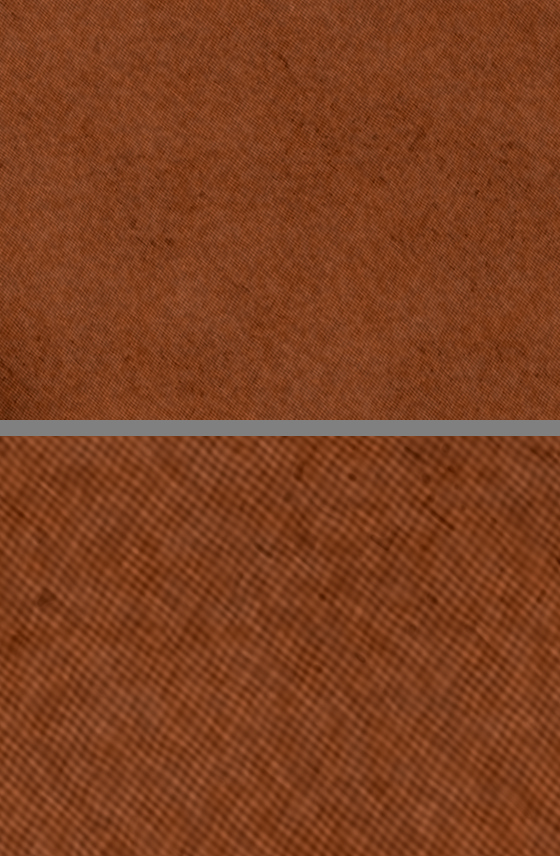
Top, the full canvas; bottom, a detail of the centre.
This texture is drawn by a Shadertoy shader. Its source:

```glsl
// Rust-brown woven cloth seen close to flat, with fine diagonal threads.
// Two slanted thread waves make rows of stitches; value noise adds uneven
// yarn, dark and light specks, faint stains and a shaded lower left corner.

#define RIB_COUNT 150.0      // falling ribs per canvas height
#define STITCH_COUNT 113.0   // steep cross threads per canvas height
#define RIB_ANGLE 0.72       // downward slope of the ribs, radians
#define CROSS_ANGLE 1.08     // upward slope of the cross threads, radians
#define WEAVE_DEPTH 0.062    // contrast of the weave
#define YARN_VARIATION 0.095 // unevenness of single stitches
#define STREAK_DEPTH 0.018   // unevenness of whole threads
#define STAIN_DEPTH 0.052    // strength of the broad stains
#define SPECK_DEPTH 0.090    // strength of dark specks
#define GREY_SHIFT vec3(-0.004, 0.019, 0.035)
#define CLOTH_COLOR vec3(0.494, 0.247, 0.118)
#define TONE_SLOPE vec3(1.0, 0.77, 0.69)

float hash(vec2 p) {
    vec3 q = fract(vec3(p.xyx) * 0.1031);
    q += dot(q, q.yzx + 33.33);
    return fract((q.x + q.y) * q.z);
}

// Smooth value noise, 0 to 1
float noise(vec2 p) {
    vec2 cell = floor(p);
    vec2 f = fract(p);
    f = f * f * (3.0 - 2.0 * f);
    float low = mix(hash(cell), hash(cell + vec2(1, 0)), f.x);
    float high = mix(hash(cell + vec2(0, 1)), hash(cell + vec2(1, 1)), f.x);
    return mix(low, high, f.y);
}

float layeredNoise(vec2 p) {
    float sum = 0.0;
    float weight = 0.5;
    for (int i = 0; i < 4; i++) {
        sum += weight * noise(p);
        p = p * 2.03 + 17.3;
        weight *= 0.5;
    }
    return sum / 0.9375;
}

// Thread coordinates: x counts cross threads, y counts ribs
vec2 threadSpace(vec2 p) {
    vec2 bend = vec2(noise(p * 2.2 + 4.0), noise(p * 2.2 + 29.0)) - 0.5;
    p += 0.022 * bend;
    vec2 acrossRibs = vec2(sin(RIB_ANGLE), cos(RIB_ANGLE));
    vec2 acrossStitches = vec2(sin(CROSS_ANGLE), -cos(CROSS_ANGLE));
    vec2 t = vec2(STITCH_COUNT * dot(p, acrossStitches),
                  RIB_COUNT * dot(p, acrossRibs));
    // Small wobble of the yarn
    t += 0.4 * (vec2(noise(t * 0.4 + 271.0), noise(t * 0.4 + 313.0)) - 0.5);
    return t + 200.0;
}

vec3 clothColor(vec2 p) {
    vec2 t = threadSpace(p);

    // Weave: ribs crossed by stitches, of uneven relief
    vec2 wave = cos(6.2832 * t);
    float relief = WEAVE_DEPTH * (0.6 + 0.8 * noise(t * 0.6 + 19.0));
    float tone = relief * (0.78 * wave.y + 0.50 * wave.x);

    // Uneven stitches and long thick or thin threads
    tone += YARN_VARIATION * (noise(t * vec2(0.95, 1.0)) - 0.5);
    tone += STREAK_DEPTH * (noise(t * vec2(0.12, 1.0) + 37.0) - 0.5);
    tone += STREAK_DEPTH * (noise(t * vec2(1.0, 0.12) + 59.0) - 0.5);

    // Faint stains, with dark specks gathered inside them
    float stain = layeredNoise(p * 7.0 + 11.0);
    tone -= STAIN_DEPTH * (stain - 0.5);
    float speck = smoothstep(0.78, 0.95, noise(t * vec2(0.7, 0.75) + 83.0));
    tone -= SPECK_DEPTH * speck * smoothstep(0.35, 0.65, stain);
    float glint = smoothstep(0.84, 0.97, noise(t * vec2(0.6, 0.9) + 151.0));
    tone += 0.045 * glint;

    // Gentle falloff to the right and a shaded corner
    vec2 corner = p * vec2(10.0, 6.5);
    tone -= 0.014 * (p.x - 0.67);
    tone -= 0.085 * exp(-dot(corner, corner));

    // Slight shifts between a redder and a greyer brown
    float grey = noise(p * 55.0 + 7.0) + 0.6 * noise(p * 9.0 + 43.0) - 0.8;
    vec3 color = CLOTH_COLOR + TONE_SLOPE * (tone + 0.003);
    return color + grey * GREY_SHIFT;
}

void mainImage(out vec4 fragColor, in vec2 fragCoord) {
    // Average four samples to keep the fine weave smooth
    vec3 sum = vec3(0.0);
    for (int i = 0; i < 4; i++) {
        vec2 offset = 0.5 * vec2(i % 2, i / 2) - 0.25;
        sum += clothColor((fragCoord + offset) / iResolution.y);
    }
    fragColor = vec4(clamp(sum * 0.25, 0.0, 1.0), 1.0);
}
```
